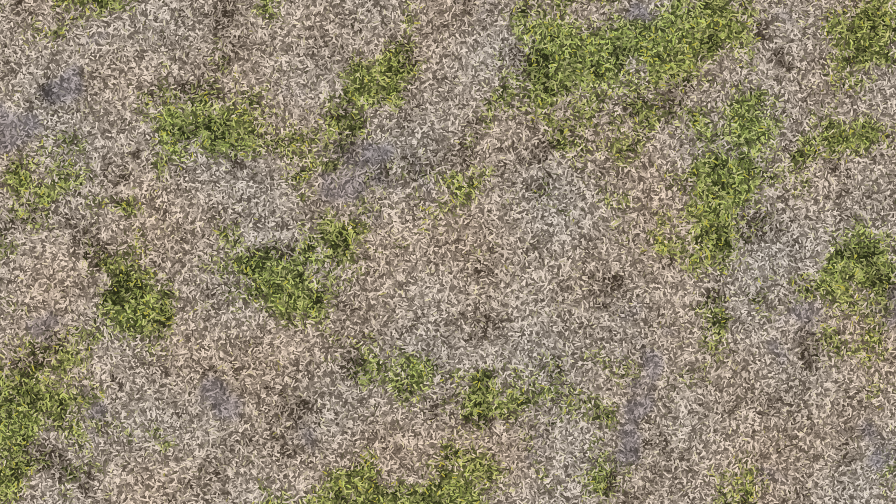
Reproduce this texture procedurally as a Shadertoy shader.

```glsl
#define STRAW_DARK  vec3(0.25, 0.21, 0.17)
#define STRAW_LIGHT vec3(0.85, 0.79, 0.73)
#define GREEN_DARK  vec3(0.18, 0.18, 0.11)
#define GREEN_LIGHT vec3(0.79, 0.77, 0.53)
#define FLOWER      vec3(0.74, 0.71, 0.30)
#define SOIL        vec3(0.47, 0.44, 0.46)
#define BLADE_SCALE 74.0
#define BLADE_LAYERS 6
#define BLADE_LENGTH 0.55
#define BLADE_WIDTH 0.15
#define PATCH_SCALE 4.2
#define TONE_SPREAD 1.0

vec4 hash4(vec2 p) {
    vec4 q = fract(p.xyxy * vec4(0.1031, 0.1030, 0.0973, 0.1099));
    q += dot(q, q.wzxy + 33.33);
    return fract((q.xxyz + q.yzzw) * q.zywx);
}

float cornerSlope(vec2 cell, vec2 offset) {
    float angle = 6.2832 * hash4(cell + 71.0).x;
    return dot(vec2(cos(angle), sin(angle)), offset);
}

float gradientNoise(vec2 p) {
    vec2 i = floor(p), f = p - i;
    vec2 u = f * f * f * (f * (f * 6.0 - 15.0) + 10.0);
    vec2 e = vec2(1.0, 0.0);
    return mix(mix(cornerSlope(i, f), cornerSlope(i + e, f - e), u.x),
               mix(cornerSlope(i + e.yx, f - e.yx), cornerSlope(i + 1.0, f - 1.0), u.x), u.y);
}

float fbm(vec2 p) {
    float sum = 0.0, amplitude = 1.0;
    for (int i = 0; i < 4; i++) {
        sum += amplitude * gradientNoise(p);
        p = mat2(1.6, 1.2, -1.2, 1.6) * p + 17.3;
        amplitude *= 0.58;
    }
    return sum;
}

float segmentDistance(vec2 p, vec2 halfSpan) {
    float along = clamp(dot(p, halfSpan) / dot(halfSpan, halfSpan), -1.0, 1.0);
    return length(p - halfSpan * along);
}

// Tone runs from shade to sunlit; lush deepens the green of dense clumps
vec3 plantColor(float tone, float green, float lush) {
    tone = clamp(tone, 0.0, 1.12);
    vec3 leaf = mix(GREEN_DARK, GREEN_LIGHT, tone) * mix(vec3(1.0), vec3(0.90, 1.0, 0.74), lush);
    return mix(mix(STRAW_DARK, STRAW_LIGHT, tone), leaf, green);
}

void mainImage(out vec4 fragColor, in vec2 fragCoord) {
    vec2 p = fragCoord / iResolution.y;
    float pixel = 1.0 / iResolution.y;

    // Green patches, shaded clumps and bare ground
    float patches = fbm(p * PATCH_SCALE + 3.7) + 0.35 * gradientNoise(p * 1.4 + 8.2);
    float greenChance = smoothstep(-0.08, 0.46, patches);
    float clumps = fbm(p * 13.0 + 41.0);
    float hollows = smoothstep(0.22, 0.55, fbm(p * 8.0 + 90.0));
    float bare = smoothstep(0.34, 0.6, fbm(p * 3.4 + 63.0)) * (1.0 - greenChance);
    float warmth = gradientNoise(p * 5.0 + 25.0);

    float light = 0.61 + 0.16 * clumps + 0.10 * gradientNoise(p * 38.0);
    light -= greenChance * (0.06 + 0.34 * smoothstep(0.0, 0.5, clumps));
    light -= 0.24 * hollows;

    // Shaded thatch below the blades
    vec3 color = plantColor(light - 0.28, greenChance, greenChance);

    // Layers of short blades lying in all directions
    for (int layer = 0; layer < BLADE_LAYERS; layer++) {
        float level = float(layer);
        float scale = BLADE_SCALE * (1.0 + 0.09 * level);
        float turn = 0.7 + 1.1 * level;
        vec2 q = mat2(cos(turn), sin(turn), -sin(turn), cos(turn)) * p * scale + 200.0;
        vec2 cell = floor(q);
        float soft = 0.55 * pixel * scale;
        for (int k = 0; k < 9; k++) {
            vec2 home = cell + vec2(k % 3 - 1, k / 3 - 1);
            vec4 place = hash4(home + 37.0 * level);
            vec4 kind = hash4(home + 53.0 * level + 311.0);
            float angle = 6.2832 * place.z;
            vec2 halfSpan = BLADE_LENGTH * mix(0.45, 1.0, place.w) * vec2(cos(angle), sin(angle));
            float d = segmentDistance(q - home - place.xy, halfSpan);
            float cover = 1.0 - smoothstep(-soft, soft, d - BLADE_WIDTH);

            float green = smoothstep(-0.12, 0.12, greenChance - kind.x);
            float tone = light + TONE_SPREAD * (kind.y - 0.5) + 0.015 * level;
            vec3 blade = plantColor(tone, green, greenChance * kind.z);
            blade = mix(blade, FLOWER, green * step(0.965, kind.w));
            color = mix(color, blade, cover);
        }
    }

    // Greyish soil and gentle shifts of warmth
    vec3 soil = SOIL * (0.35 + 1.2 * dot(color, vec3(0.333)));
    color = mix(color, soil, 0.6 * bare);
    color *= 1.0 + warmth * vec3(0.05, 0.0, -0.05);
    fragColor = vec4(clamp(color, 0.0, 1.0), 1.0);
}
```
